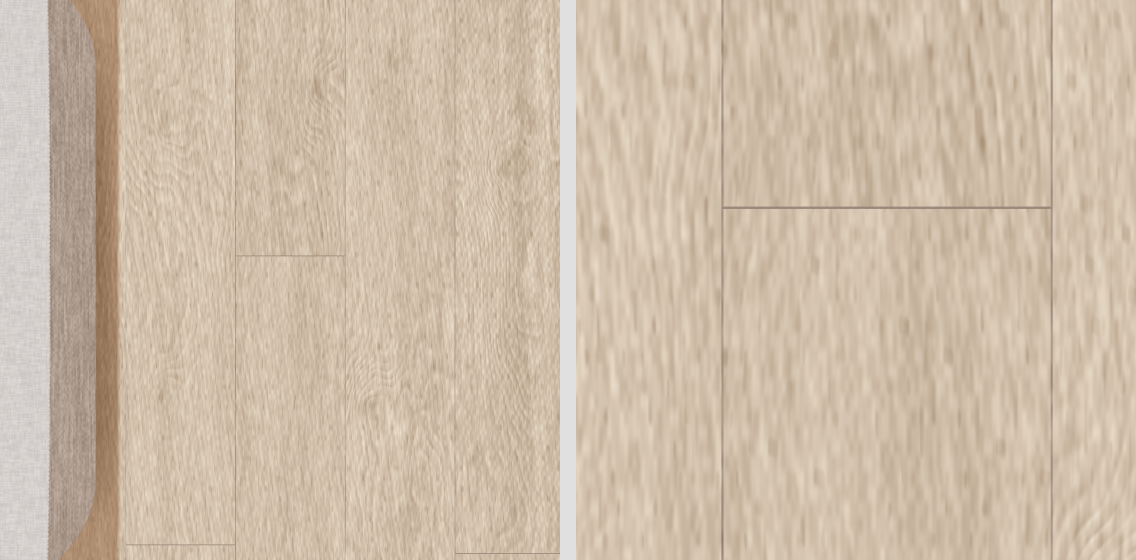
Left, the full canvas; right, a detail of the centre.
A Shadertoy shader for this texture:

```glsl
// Pale oak plank floor with a shaded strip and a linen cushion along the left edge.

const float PLANK_WIDTH = 0.196;
const float FIRST_SEAM = 0.2245;
const float SEAM_WIDTH = 0.0013;
const float JOINTS[4] = float[4](0.027, 0.543, -0.2, 0.0115); // end joint height per column

const vec3 WOOD_LIGHT = vec3(0.885, 0.827, 0.75);
const vec3 WOOD_DARK = vec3(0.70, 0.615, 0.52);
const vec3 SEAM_COLOR = vec3(0.57, 0.50, 0.45);
const vec3 SHADOW_SOFT = vec3(0.84, 0.745, 0.665);
const vec3 SHADOW_DEEP = vec3(0.69, 0.585, 0.50);
const vec3 LINEN_TOP = vec3(0.832, 0.812, 0.80);
const vec3 LINEN_SIDE = vec3(0.675, 0.605, 0.555);

const float RING_CONTRAST = 0.17;
const float FIBRE_CONTRAST = 0.68;
const float STREAK_CONTRAST = 0.27;
const float PORE_CONTRAST = 0.26;
const float SHADOW_EDGE = 0.213;
const float TOP_EDGE = 0.089;
const float SIDE_EDGE = 0.171;
const float STITCHES = 130.0;
const float TAU = 6.2831853;

float hash(vec2 p) {
    return fract(sin(dot(p, vec2(127.1, 311.7))) * 43758.5453);
}

float noise(vec2 p) {
    vec2 i = floor(p), f = fract(p);
    f = f * f * (3.0 - 2.0 * f);
    return mix(mix(hash(i), hash(i + vec2(1, 0)), f.x),
               mix(hash(i + vec2(0, 1)), hash(i + vec2(1, 1)), f.x), f.y);
}

// Coverage of a line of the given width at distance d
float line(float d, float width, float px) {
    return clamp((0.5 * width - abs(d)) / px + 0.5, 0.0, 1.0);
}

// Brightness of the oak, 0 dark to 1 light; x is local to the plank
float oakTone(vec2 p, vec2 plank) {
    vec2 s = p + 17.0 * plank + 40.0;

    // Knots bend the rings around them and darken the core
    float bend = 0.0, core = 0.0;
    for (int k = 0; k < 2; k++) {
        vec2 id = plank * 3.7 + float(k) * 9.1;
        vec2 center = vec2(mix(0.2, 0.85, hash(id)) * PLANK_WIDTH,
                           (float(k) + mix(0.2, 0.8, hash(id + 5.0))) * 0.5);
        float strength = smoothstep(0.25, 0.7, hash(id + 8.0));
        vec2 d = (p - center) * vec2(1.0, 0.6);
        d += 0.012 * (noise(s * vec2(40.0, 30.0)) - 0.5);
        bend += strength * exp(-dot(d, d) * 700.0);
        core += strength * exp(-dot(d, d) * 9000.0);
    }

    // Contours of a stretched field give arched growth rings
    float field = 40.0 * p.x + 14.0 * noise(s * vec2(8.0, 2.4))
                + 1.8 * noise(s * vec2(38.0, 13.0)) + 4.5 * bend;
    float ringMask = mix(0.25, 1.0, smoothstep(0.25, 0.75, noise(s * vec2(11.0, 2.5) + 6.0)));
    float broken = mix(0.35, 1.5, noise(s * vec2(120.0, 45.0) + 2.0));
    float rings = sin(TAU * field + 0.7 * sin(TAU * field)) * ringMask * broken;

    // Fibres follow the grain; broad streaks run along the plank
    vec2 g = s + vec2(0.012 * noise(s * vec2(8.0, 5.0)), 0.0);
    float fibre = 0.45 * noise(g * vec2(210.0, 34.0)) + 0.55 * noise(g * vec2(400.0, 110.0)) - 0.5;
    float streak = noise(s * vec2(26.0, 2.2)) + 0.6 * noise(s * vec2(60.0, 5.0)) - 0.8;
    float pores = smoothstep(0.68, 0.9, noise(g * vec2(270.0, 55.0) + 3.0));

    return 0.72 + RING_CONTRAST * rings + FIBRE_CONTRAST * fibre + STREAK_CONTRAST * streak
         - PORE_CONTRAST * pores - 0.4 * core - 0.06 * bend + 0.08 * (hash(plank + 2.0) - 0.5);
}

vec3 plankFloor(vec2 uv, float px) {
    float x = uv.x - FIRST_SEAM;
    float column = floor(x / PLANK_WIDTH);
    float localX = x - column * PLANK_WIDTH;
    float joint = column < 0.0 ? -0.2 : JOINTS[int(column) % 4];
    vec2 plank = vec2(column, step(joint, uv.y));
    vec3 color = mix(WOOD_DARK, WOOD_LIGHT, oakTone(vec2(localX, uv.y), plank));

    // Seams are broken along their length and faint beside the cushion
    float seamIndex = floor(x / PLANK_WIDTH + 0.5);
    float seam = line(min(localX, PLANK_WIDTH - localX), SEAM_WIDTH, px);
    seam *= 0.3 + 0.4 * noise(vec2(seamIndex * 5.0 + 20.0, uv.y * 14.0))
          + 0.4 * noise(vec2(seamIndex * 3.0 + 50.0, uv.y * 130.0));
    seam *= seamIndex < 0.5 ? 0.25 : 1.0;
    float butt = 0.85 * line(uv.y - joint, SEAM_WIDTH * 1.1, px);
    return mix(color, SEAM_COLOR, max(seam, butt));
}

vec3 linen(vec2 uv, float px) {
    // Woven top and vertically ribbed side
    float weave = noise(uv * vec2(90.0, 420.0)) + noise(uv * vec2(420.0, 90.0)) - 1.0;
    vec3 top = LINEN_TOP + 0.05 * weave;
    float ribs = noise(uv * vec2(380.0, 24.0)) + 0.9 * noise(uv * vec2(400.0, 200.0)) - 0.95;
    vec3 side = LINEN_SIDE + 0.10 * ribs + 0.03 * (noise(uv * vec2(50.0, 4.0)) - 0.5);

    // Stitched fold between the two
    float stitch = abs(fract(uv.y * STITCHES) - 0.5);
    float fold = TOP_EDGE + 0.003 * (stitch - 0.25) - 0.004 * pow(abs(2.0 * uv.y - 1.0), 3.0);
    vec3 color = mix(top, side, smoothstep(-px, px, uv.x - fold));
    return color - 0.04 * line(uv.x - fold - 0.003, 0.004, px) * (0.5 + stitch);
}

void mainImage(out vec4 fragColor, in vec2 fragCoord) {
    vec2 uv = fragCoord / iResolution.xy;
    float px = 1.0 / min(iResolution.x, iResolution.y);

    // Cushion outline with rounded ends
    vec2 ends = max(vec2(uv.y - 0.88, 0.14 - uv.y), 0.0) / vec2(0.12, 0.14);
    float edge = SIDE_EDGE - dot(vec2(0.045, 0.066), ends * ends);

    // Floor shadow, deepest beside the middle of the cushion
    float depth = smoothstep(0.0, 0.25, uv.y) * smoothstep(1.0, 0.75, uv.y);
    depth *= 1.0 - 0.75 * smoothstep(0.0, 0.045, uv.x - edge);
    float shade = 1.0 - smoothstep(SHADOW_EDGE - 0.006, SHADOW_EDGE + 0.004, uv.x);
    vec3 color = plankFloor(uv, px);
    color *= mix(vec3(1.0), mix(SHADOW_SOFT, SHADOW_DEEP, depth), shade);

    color = mix(linen(uv, px), color, smoothstep(-px, px, uv.x - edge));
    fragColor = vec4(clamp(color, 0.0, 1.0), 1.0);
}
```
